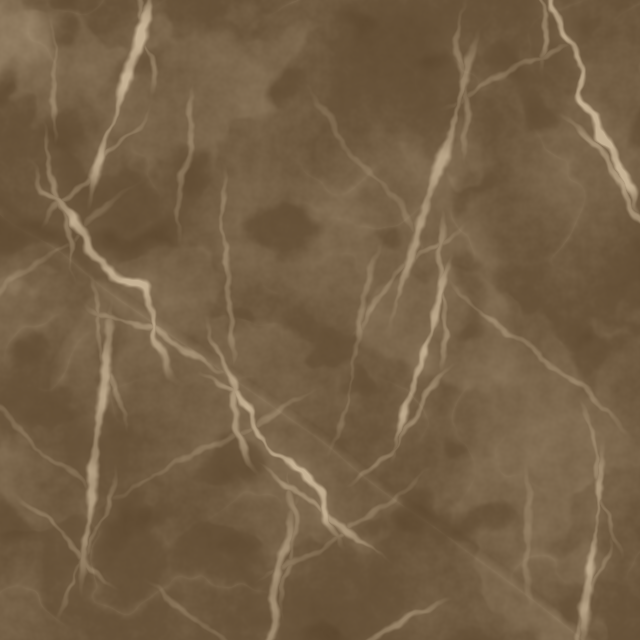
Write a Shadertoy shader that draws this texture.

```glsl
// Brown marble: cloudy stone with pale angular shards, crossed by light veins.
// Each vein is a tapered, noise-bent stroke; strong ones carry thin branches,
// and a faint diagonal seam divides the slab. One tone value picks the colour.

#define STONE_DARK vec3(0.408, 0.326, 0.226)
#define VEIN_PALE vec3(0.715, 0.635, 0.520)
#define BASE_TONE 0.0
#define CLOUD_CONTRAST 0.32
#define SHARD_CONTRAST 0.38
#define PATCH_CONTRAST 0.13
#define MAIN_VEINS 9
#define FAINT_VEINS 15
#define MAIN_WIDTH 0.0066
#define FAINT_WIDTH 0.0036
#define EDGE_SOFTNESS 0.0028
#define SEAM_ANGLE -0.63

float hash(float n) { return fract(sin(n * 127.1 + 3.7) * 43758.5); }

vec2 hash2(vec2 cell) {
    vec2 k = vec2(dot(cell, vec2(127.1, 311.7)), dot(cell, vec2(269.5, 183.3)));
    return fract(sin(k) * 43758.5);
}

float cornerSlope(vec2 cell, vec2 offset) {
    float a = 6.2832 * hash2(cell).x;
    return dot(vec2(cos(a), sin(a)), offset);
}

// Gradient noise, about -0.7 to 0.7
float noise(vec2 p) {
    vec2 i = floor(p), f = p - i, e = vec2(1.0, 0.0);
    vec2 u = f * f * f * (f * (f * 6.0 - 15.0) + 10.0);
    float low = mix(cornerSlope(i, f), cornerSlope(i + e.xy, f - e.xy), u.x);
    float high = mix(cornerSlope(i + e.yx, f - e.yx), cornerSlope(i + e.xx, f - e.xx), u.x);
    return mix(low, high, u.y);
}

float fbm(vec2 p) {
    float sum = 0.0;
    for (float amp = 1.0; amp > 0.05; amp *= 0.5) {
        sum += amp * noise(p);
        p = mat2(1.6, 1.2, -1.2, 1.6) * p + 5.3;
    }
    return sum;
}

// Blended Voronoi cells: a few pale shards among dark ones
float shards(vec2 p) {
    float sum = 0.0, total = 1e-9;
    for (int k = 0; k < 9; k++) {
        vec2 cell = floor(p) + vec2(k % 3 - 1, k / 3 - 1);
        float weight = exp(-30.0 * length(cell + hash2(cell) - p));
        sum += weight * smoothstep(0.45, 1.0, hash2(cell + 41.0).y);
        total += weight;
    }
    return sum / total;
}

// Tapered stroke with wandering path, uneven thickness and a cloudy halo
float vein(vec2 p, vec2 centre, float angle, float halfLen, float width, float wander, float seed) {
    vec2 dir = vec2(cos(angle), sin(angle));
    float along = dot(p - centre, dir), across = dot(p - centre, vec2(-dir.y, dir.x));
    float row = seed * 1.37 + 0.5;
    across += wander * (noise(vec2(along * 8.0, row)) + 0.4 * noise(vec2(along * 27.0, row + 7.0)));
    across += 0.003 * noise(p * 75.0);
    float taper = 1.0 - smoothstep(0.5, 1.0, abs(along) / halfLen);
    float swell = noise(vec2(along * 13.0, row + 3.3)) + 0.5 * noise(vec2(along * 37.0, row + 9.1));
    float w = width * (0.4 + 0.6 * taper) * max(0.2, 1.0 + 1.5 * swell);
    float core = 1.0 - smoothstep(0.25 * w, w + EDGE_SOFTNESS, abs(across));
    float halo = 0.15 * exp(-abs(across) / 0.018) * (1.0 + 1.6 * noise(p * 22.0));
    return taper * (core * (0.85 + 0.7 * swell) + halo);
}

vec2 scatter(float n, vec2 start) { return fract(start + n * vec2(0.7549, 0.5698)); }

void mainImage(out vec4 fragColor, in vec2 fragCoord) {
    vec2 p = fragCoord / iResolution.y;
    vec2 seamDir = vec2(cos(SEAM_ANGLE), sin(SEAM_ANGLE)), seamNormal = vec2(-seamDir.y, seamDir.x);

    // Stone body: clouds, shards, ragged patches, wisps, dark flecks and mottling
    vec2 warped = p + 0.04 * vec2(noise(p * 6.0), noise(p * 6.0 + 19.4)) + 0.014 * noise(p * 31.0);
    float tone = BASE_TONE + CLOUD_CONTRAST * fbm(p * 3.0 + 8.0);
    tone += SHARD_CONTRAST * shards(vec2(dot(warped, seamDir) * 2.6, dot(warped, seamNormal) * 4.2) + 3.0);
    tone += PATCH_CONTRAST * smoothstep(0.12, 0.2, fbm(warped * 2.3 + 31.7));
    tone += 0.2 * exp(-abs(noise(warped * 6.0 + 13.6)) / 0.035) * smoothstep(-0.05, 0.3, noise(p * 4.0 + 23.2));
    tone -= 0.22 * smoothstep(0.2, 0.5, noise(warped * 11.0 + 2.5));
    tone += 0.08 * noise(p * 50.0) + 0.04 * noise(p * 130.0);

    // Diagonal seam with a shaded upper lip
    float seam = dot(p - vec2(0.0, 0.67), seamNormal) + 0.012 * noise(p * 7.0);
    tone += 0.16 * exp(-abs(seam) / 0.005) - 0.12 * exp(-abs(seam - 0.014) / 0.012);
    tone = max(tone, 0.0) + 0.4 * min(tone, 0.0);

    // Strong veins, steep or falling, each with two thin branches
    float veins = 0.0;
    for (int i = 0; i < MAIN_VEINS; i++) {
        float n = float(i);
        bool falling = i % 3 == 1;
        vec2 centre = scatter(n, vec2(0.15, 0.30));
        float angle = (falling ? -1.0 : 1.33) + 0.4 * (hash(n) - 0.5);
        float halfLen = mix(0.17, 0.27, hash(n + 20.0));
        float wander = falling ? 0.045 : mix(0.006, 0.025, hash(n + 40.0));
        float strength = mix(0.65, 1.15, hash(n + 60.0));
        veins = max(veins, strength * vein(p, centre, angle, halfLen, MAIN_WIDTH, wander, n));
        for (int j = 0; j < 2; j++) {
            float side = float(2 * j - 1), m = n * 2.0 + float(j) + 80.0;
            vec2 fork = centre + side * 0.6 * halfLen * vec2(cos(angle), sin(angle));
            float turn = side * mix(0.2, 0.5, hash(m));
            veins = max(veins, 0.5 * strength * vein(p, fork, angle + turn, 0.14, FAINT_WIDTH, 0.025, m));
        }
    }
    // Faint threads in three directions
    for (int i = 0; i < FAINT_VEINS; i++) {
        float n = float(i) + 130.0;
        float angle = (i % 3 == 0 ? 0.55 : i % 3 == 1 ? 1.45 : -0.75) + 0.3 * (hash(n) - 0.5);
        float thread = vein(p, scatter(n, vec2(0.4, 0.1)), angle, mix(0.1, 0.22, hash(n + 20.0)), FAINT_WIDTH, 0.022, n);
        veins = max(veins, mix(0.2, 0.45, hash(n + 40.0)) * thread);
    }
    tone = clamp(tone + veins * (1.0 - 0.3 * tone), -0.2, 1.2);
    fragColor = vec4(mix(STONE_DARK, VEIN_PALE, tone), 1.0);
}
```
